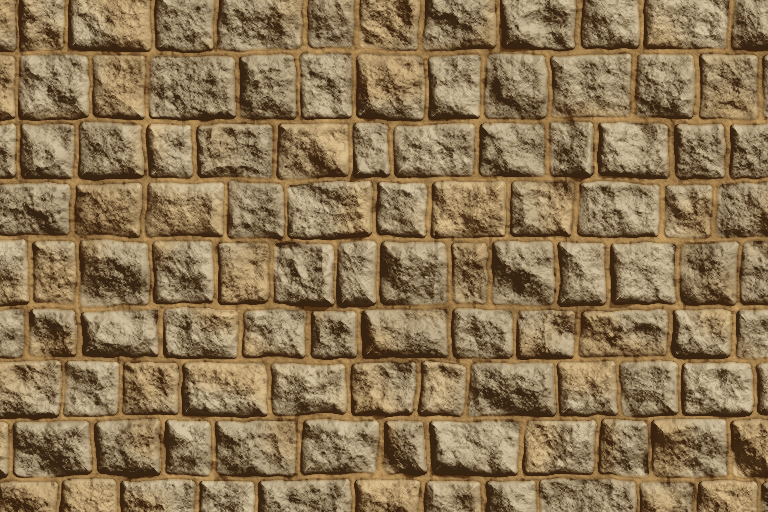
Give the GLSL for this texture, as a Shadertoy shader.

```glsl
// Sunlit wall of rough-hewn sandstone blocks in nine uneven courses.
#define JOINT_JITTER 0.42   // sideways scatter of upright joints, in block widths
#define JOINT_HALF 0.0035   // smallest half-width of a mortar joint
#define CORNER 0.009        // corner radius of a block
#define RELIEF 0.014        // how far a block stands out of the mortar
#define ROUGHNESS 0.031     // height of the hewn surface
#define WOBBLE 0.008        // waviness of block outlines
#define LIGHT vec3(0.50, 0.60, 0.60)
#define MORTAR_TINT vec3(1.06, 0.94, 0.74)

// Per course, bottom to top: upper edge, first joint, block width
const vec3 COURSES[9] = vec3[9](
    vec3(0.066, 0.107, 0.139), vec3(0.184, 0.020, 0.140), vec3(0.297, 0.107, 0.138),
    vec3(0.400, 0.029, 0.139), vec3(0.533, 0.060, 0.115), vec3(0.647, 0.003, 0.141),
    vec3(0.764, 0.018, 0.129), vec3(0.898, 0.053, 0.129), vec3(1.020, 0.008, 0.140));

// Stone colours from deep shade to full sun
const vec3 SANDSTONE[6] = vec3[6](
    vec3(0.21, 0.14, 0.07), vec3(0.34, 0.25, 0.15), vec3(0.48, 0.41, 0.30),
    vec3(0.60, 0.53, 0.41), vec3(0.71, 0.64, 0.51), vec3(0.82, 0.76, 0.63));

struct Block { vec2 offset; vec2 id; float dist; };

float hash(vec2 p) {
    vec3 q = fract(p.xyx * 0.1031);
    q += dot(q, q.yzx + 33.33);
    return fract((q.x + q.y) * q.z);
}

float noise(vec2 p) {
    vec2 i = floor(p), f = fract(p);
    f = f * f * (3.0 - 2.0 * f);
    return mix(mix(hash(i), hash(i + vec2(1, 0)), f.x),
               mix(hash(i + vec2(0, 1)), hash(i + vec2(1, 1)), f.x), f.y);
}

float fbm(vec2 p) {
    float sum = 0.0, amp = 0.5;
    for (int i = 0; i < 6; i++) {
        sum += amp * noise(p);
        p = mat2(1.6, 1.2, -1.2, 1.6) * p + 17.3;
        amp *= 0.5;
    }
    return sum;
}

float jointX(int row, float k) {
    float jitter = hash(vec2(k + 40.0, float(row) * 7.0 + 3.0)) - 0.5;
    return COURSES[row].y + COURSES[row].z * (k + JOINT_JITTER * jitter);
}

// Block around p, with signed distance to its outline
Block findBlock(vec2 p) {
    p += WOBBLE * (vec2(noise(p * 11.0), noise(p * 11.0 + 50.0)) - 0.5);
    p += 0.6 * WOBBLE * (vec2(noise(p * 42.0 + 9.0), noise(p * 42.0 + 80.0)) - 0.5);
    int row = 0;
    for (int i = 0; i < 8; i++) if (p.y > COURSES[i].x) row = i + 1;
    float k = floor((p.x - COURSES[row].y) / COURSES[row].z);
    if (p.x < jointX(row, k)) k -= 1.0;
    else if (p.x >= jointX(row, k + 1.0)) k += 1.0;

    vec2 lo = vec2(jointX(row, k), row == 0 ? -0.05 : COURSES[max(row - 1, 0)].x);
    vec2 hi = vec2(jointX(row, k + 1.0), COURSES[row].x);
    vec2 id = vec2(k + 20.0, float(row) * 5.0);
    float gap = JOINT_HALF + 0.003 * hash(id + 4.0);
    vec2 offset = p - 0.5 * (lo + hi);
    vec2 q = abs(offset) - 0.5 * (hi - lo) + gap + CORNER;
    float dist = length(max(q, 0.0)) + min(max(q.x, q.y), 0.0) - CORNER;
    return Block(offset, id, dist);
}

// Pillowed, tilted and chipped block faces above the mortar
float height(vec2 p) {
    Block b = findBlock(p);
    float bevel = mix(0.006, 0.015, hash(b.id + 8.0));
    float body = 1.0 - exp(min(b.dist, 0.0) / bevel);
    vec2 tilt = vec2(hash(b.id + 11.0), hash(b.id + 23.0)) - 0.5;
    float ridge = abs(2.0 * noise(p * 23.0 + b.id) - 1.0);
    float face = RELIEF + 0.28 * dot(tilt, b.offset) - 0.007 * ridge;
    return body * face + ROUGHNESS * 2.0 * (0.3 + 0.7 * body) * (fbm(p * 12.0) - 0.5);
}

void mainImage(out vec4 fragColor, in vec2 fragCoord) {
    vec2 p = fragCoord / iResolution.y;
    vec3 light = normalize(LIGHT);
    Block b = findBlock(p);

    // Surface direction and sunlight
    float e = 0.002, h = height(p);
    vec2 slope = vec2(height(p + vec2(e, 0)) - h, height(p + vec2(0, e)) - h) / e;
    float sun = max(dot(normalize(vec3(-slope, 1.0)), light), 0.0);

    // Shadows cast by higher stone towards the sun
    float rise = light.z / length(light.xy), blocked = 0.0;
    for (int i = 1; i <= 4; i++) {
        float s = 0.005 * float(i);
        blocked = max(blocked, height(p + normalize(light.xy) * s) - h - s * rise);
    }
    sun *= 1.0 - 0.65 * smoothstep(0.0, 0.005, blocked);

    // Block tone, mottling, pits and dark crevices
    float tone = sun + 0.10 * (hash(b.id + 31.0) - 0.5);
    tone += 0.22 * (fbm(p * 30.0 + 70.0) - 0.5);
    tone -= 0.22 * smoothstep(0.72, 0.9, noise(p * 95.0 + 5.0));
    tone -= 0.16 * (1.0 - smoothstep(0.0, 0.005, abs(b.dist)));

    float level = clamp(tone, 0.0, 0.999) * 5.0;
    int shade = int(level);
    vec3 color = mix(SANDSTONE[shade], SANDSTONE[shade + 1], fract(level));

    // Warm mortar and ochre stains
    float stain = 0.5 * smoothstep(0.5, 0.8, noise(p * 7.0 + b.id));
    float mortar = smoothstep(-0.004, 0.002, b.dist);
    color *= mix(vec3(1.0), MORTAR_TINT, max(mortar, stain));
    fragColor = vec4(color, 1.0);
}
```
